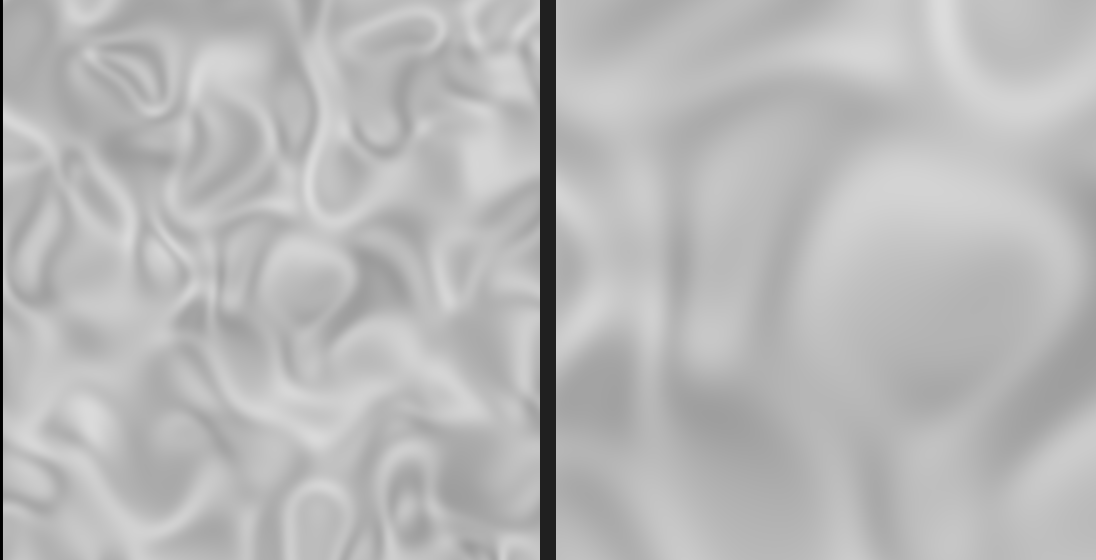
Left, the full canvas; right, a detail of the centre.
This texture is drawn by a Shadertoy shader. Its source:

```glsl
const float TAU = 6.2831853;
const int WAVE_COUNT = 18;
const float GOLDEN_ANGLE = 2.39996;
const float MEAN_GRAY = 0.731;
const float MARGIN_WIDTH = 0.0054;

float hash(float n) {
    return fract(sin(n * 12.9898) * 43758.5453);
}

// Smooth random field of unit variance: plane waves in scattered directions
float waveField(vec2 p, float frequency, float seed) {
    float sum = 0.0;
    for (int i = 0; i < WAVE_COUNT; i++) {
        float id = float(i) + seed * 31.0;
        float angle = GOLDEN_ANGLE * float(i) + seed;
        float stretch = mix(0.55, 1.25, hash(id + 0.37));
        vec2 direction = vec2(cos(angle), sin(angle));
        sum += sin(dot(direction, p) * frequency * stretch + TAU * hash(id + 7.1));
    }
    return sum * sqrt(2.0 / float(WAVE_COUNT));
}

// Bends the plane so that folds pinch together in places
vec2 warp(vec2 p, float frequency, float amount) {
    return p + amount * vec2(waveField(p, frequency, 1.0),
                             waveField(p, frequency, 2.0));
}

// Turns the levels of a field into soft light and dark folds
float folds(float field, float density, float phase) {
    return sin(field * density + phase);
}

float smokeTone(vec2 p) {
    vec2 q = warp(p, 29.0, 0.017);
    float blobs = waveField(q, 32.0, 3.0);
    float streams = waveField(q, 28.0, 4.0);
    float shade = waveField(p, 20.0, 5.0);

    float tone = 0.044 * folds(blobs, 2.1, 0.5);
    tone += 0.041 * folds(streams, 1.9, 0.6 * blobs);
    return MEAN_GRAY + tone + 0.018 * shade;
}

void mainImage(out vec4 fragColor, in vec2 fragCoord) {
    vec2 p = fragCoord / iResolution.x;
    float gray = smokeTone(p);

    // Thin black margin along the left side
    float softness = max(0.001, 0.5 / iResolution.x);
    gray *= smoothstep(MARGIN_WIDTH - softness, MARGIN_WIDTH + softness, p.x);

    fragColor = vec4(vec3(gray), 1.0);
}
```
